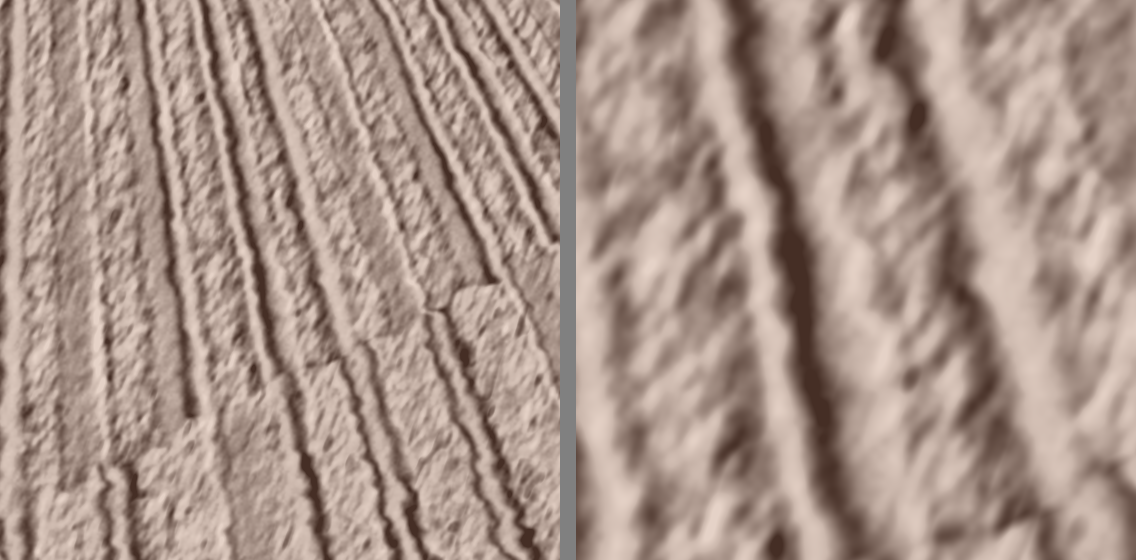
Left: the whole. Right: its middle third, enlarged.
A three.js fragment shader for this texture:

```glsl
// Ribbed, rough plaster-like relief: two bands of grooves fan out from a far
// vanishing point and meet along a ragged diagonal seam, mirrored across it.
// Each rib profile is a sum of soft ridges; embossed noise adds the grain.
#define VANISH vec2(0.065, 2.45)
#define PERIOD 0.29
#define UPPER_PHASE -0.018
#define LOWER_PHASE 0.139
#define BASE_TONE 0.745
#define GRAIN 0.70
#define STREAK 0.26
#define WOBBLE 0.016
#define SHADE vec3(0.23, 0.14, 0.105)
#define LIGHT vec3(0.92, 0.845, 0.80)

varying vec2 vUv;

float hash(vec2 p) {
  vec3 q = fract(vec3(p.xyx) * 0.1031);
  q += dot(q, q.yzx + 33.33);
  return fract((q.x + q.y) * q.z);
}

float noise(vec2 p) {
  vec2 i = floor(p), f = fract(p);
  f = f * f * (3.0 - 2.0 * f);
  return mix(mix(hash(i), hash(i + vec2(1.0, 0.0)), f.x),
             mix(hash(i + vec2(0.0, 1.0)), hash(i + 1.0), f.x), f.y);
}

// Soft ridge (or groove, if height is negative) that wraps every repeat
float ridge(float s, float center, float width, float height) {
  float d = (fract(s - center + 0.5) - 0.5) / width;
  return height * exp(-d * d);
}

// Smooth strip of the rib, used to suppress grain
float strip(float s, float center, float halfWidth) {
  float d = abs(fract(s - center + 0.5) - 0.5);
  return 1.0 - smoothstep(halfWidth - 0.03, halfWidth + 0.03, d);
}

// x: tone of the rib, y: amount of grain
vec2 upperRib(float s) {
  float tone = ridge(s, 0.94, 0.025, -0.55) + ridge(s, 0.985, 0.024, 0.18)
    + ridge(s, 0.03, 0.014, -0.18)
    + ridge(s, 0.13, 0.014, -0.22) + ridge(s, 0.185, 0.05, -0.17)
    + ridge(s, 0.25, 0.014, 0.28) + ridge(s, 0.28, 0.015, -0.30)
    + ridge(s, 0.40, 0.022, -0.28) + ridge(s, 0.455, 0.022, -0.06)
    + ridge(s, 0.50, 0.020, -0.60) + ridge(s, 0.54, 0.017, 0.26)
    + ridge(s, 0.575, 0.015, -0.26) + ridge(s, 0.635, 0.013, 0.10)
    + ridge(s, 0.69, 0.028, -0.30) + ridge(s, 0.73, 0.017, 0.30)
    + ridge(s, 0.768, 0.022, -0.62) + ridge(s, 0.83, 0.016, 0.18)
    + ridge(s, 0.86, 0.015, -0.22);
  float smoothPart = max(max(strip(s, 0.98, 0.04), 0.6 * strip(s, 0.19, 0.06)),
                         max(strip(s, 0.49, 0.065), strip(s, 0.77, 0.06)));
  return vec2(tone, 1.0 - 0.72 * smoothPart);
}

vec2 lowerRib(float s) {
  float tone = ridge(s, 0.0, 0.014, 0.22) + ridge(s, 0.03, 0.014, -0.32)
    + ridge(s, 0.09, 0.05, -0.17)
    + ridge(s, 0.215, 0.018, 0.14) + ridge(s, 0.255, 0.022, -0.66)
    + ridge(s, 0.295, 0.016, 0.08)
    + ridge(s, 0.40, 0.015, 0.14) + ridge(s, 0.43, 0.016, -0.54)
    + ridge(s, 0.465, 0.020, 0.08) + ridge(s, 0.505, 0.018, -0.56)
    + ridge(s, 0.535, 0.014, 0.16)
    + ridge(s, 0.675, 0.013, 0.10) + ridge(s, 0.705, 0.016, -0.54)
    + ridge(s, 0.74, 0.020, 0.10) + ridge(s, 0.777, 0.020, -0.60);
  float smoothPart = max(max(0.7 * strip(s, 0.06, 0.06), strip(s, 0.235, 0.04)),
                         max(strip(s, 0.47, 0.07), strip(s, 0.73, 0.05)));
  return vec2(tone, 0.85 - 0.55 * smoothPart);
}

// Noise lit from one side
float emboss(vec2 p) {
  return noise(p) - noise(p + vec2(0.7, -0.35));
}

void main() {
  // Fan coordinate with uneven edges
  float fan = (vUv.x - VANISH.x) / (VANISH.y - vUv.y);
  float wear = WOBBLE * (noise(vUv * vec2(14.0, 24.0)) - 0.5)
             + WOBBLE * (noise(vUv * vec2(42.0, 60.0) + 9.0) - 0.5);
  float upperS = (fan - UPPER_PHASE) / PERIOD + wear;
  float lowerS = (fan - LOWER_PHASE) / PERIOD + wear * 1.4;

  // Ragged diagonal seam
  float seam = vUv.y - (0.08 + 0.44 * vUv.x + 0.05 * vUv.x * vUv.x);
  seam += 0.035 * (noise(vUv * 24.0 + 5.0) - 0.5);
  float above = smoothstep(-0.008, 0.008, seam);
  vec2 rib = mix(lowerRib(lowerS), upperRib(upperS), above);

  // Slanted clumps, pits, streaks along the ribs and fine grain
  vec2 slant = vec2(vUv.x - 0.33 * vUv.y, vUv.y);
  float grain = 0.55 * emboss(slant * vec2(68.0, 40.0))
              + 0.45 * emboss(slant * vec2(115.0, 72.0) + 31.0);
  float pits = smoothstep(0.66, 0.94, noise(slant * vec2(62.0, 34.0) + 17.0));
  float streak = emboss(vec2(fan * 95.0 + 60.0 * wear, vUv.y * 13.0) + 40.0);
  float fine = noise(vUv * 190.0) - 0.5;

  float tone = BASE_TONE + rib.x * (0.75 + 0.5 * noise(vUv * 18.0 + 3.0));
  tone += rib.y * (GRAIN * grain + STREAK * streak - mix(0.34, 0.2, above) * pits);
  tone += 0.06 * fine + 0.08 * (noise(vUv * 5.0 + 2.0) - 0.5);
  tone += 0.08 * exp(-pow((seam + 0.016) / 0.013, 2.0));
  tone -= 0.14 * exp(-pow((seam - 0.006) / 0.010, 2.0));

  // Soft highlight shoulder
  tone -= 0.5 * max(tone - 0.82, 0.0);
  gl_FragColor = vec4(mix(SHADE, LIGHT, clamp(tone, 0.06, 0.97)), 1.0);
}
```
